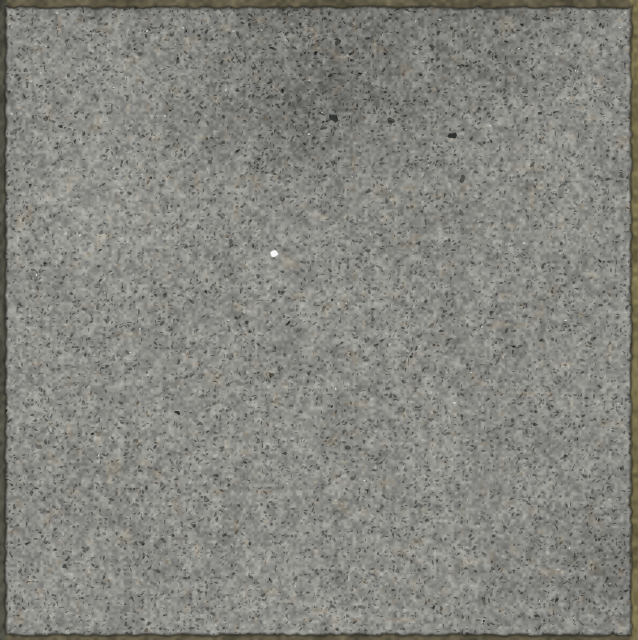
Give the GLSL for this texture, as a Shadertoy shader.

```glsl
// A square slab of fine grey granite with dark flecks, soft stains and earthy joints.

vec3 hash3(vec2 cell, float seed) {
    vec3 v = fract(vec3(cell.xyx + seed) * vec3(0.1031, 0.1030, 0.0973));
    v += dot(v, v.yxz + 33.33);
    return fract((v.xxy + v.yzz) * v.zyx);
}

float noise(vec2 p) {
    vec2 i = floor(p), f = fract(p);
    f = f * f * (3.0 - 2.0 * f);
    return mix(mix(hash3(i, 3.7).x, hash3(i + vec2(1, 0), 3.7).x, f.x),
               mix(hash3(i + vec2(0, 1), 3.7).x, hash3(i + vec2(1, 1), 3.7).x, f.x), f.y);
}

// Scattered tilted ellipses, one per cell at most; returns coverage times strength.
float flecks(vec2 p, float cells, float share, float radius, float seed) {
    vec2 g = p * cells, home = floor(g);
    float soft = 0.8 * cells / iResolution.y, cover = 0.0;
    for (int y = -1; y <= 1; y++) {
        for (int x = -1; x <= 1; x++) {
            vec2 cell = home + vec2(x, y);
            vec3 place = hash3(cell, seed), form = hash3(cell, seed + 41.3);
            if (place.z > share) continue;
            vec2 d = g - cell - 0.2 - 0.6 * place.xy;
            float angle = 0.5 + 2.6 * (form.x - 0.5);
            float c = cos(angle), s = sin(angle);
            d = vec2(c * d.x + s * d.y, c * d.y - s * d.x);
            float size = radius * mix(0.6, 1.25, form.y);
            float dist = length(d * vec2(1.0, 1.7)) - size;
            cover = max(cover, smoothstep(soft, -soft, dist) * mix(0.4, 1.0, form.z));
        }
    }
    return cover;
}

// Soft elliptical patch
float blot(vec2 p, vec2 center, vec2 extent) {
    vec2 d = (p - center) / extent;
    return exp(-dot(d, d));
}

void mainImage(out vec4 fragColor, in vec2 fragCoord) {
    vec2 p = fragCoord / iResolution.y;
    float width = iResolution.x / iResolution.y;
    float pixel = 1.0 / iResolution.y;

    // Mineral grain from coarse clouds to fine crystals
    float cloud = noise(p * 9.0 + 4.0), cluster = noise(p * 38.0 + 9.0);
    float shade = 0.548 + 0.035 * (cloud - 0.5) + 0.045 * (cluster - 0.5);
    shade += 0.10 * (noise(p * 105.0) - 0.5);
    shade += 0.15 * (noise(p * 215.0 + 20.0) - 0.5);

    // Damp stains and a paler area
    vec2 drift = p + 0.08 * (vec2(cloud, noise(p * 8.0 + 31.0)) - 0.5);
    float stain = blot(drift, vec2(0.56, 0.93), vec2(0.25, 0.15))
                + 0.6 * blot(drift, vec2(0.46, 0.80), vec2(0.16, 0.10))
                + 0.8 * blot(drift, vec2(0.94, 0.09), vec2(0.13, 0.12))
                + 0.4 * blot(drift, vec2(0.47, 0.41), vec2(0.06, 0.05))
                + 0.6 * smoothstep(0.94, 1.0, p.y);
    float pale = blot(drift, vec2(0.16, 0.72), vec2(0.18, 0.20));
    shade += 0.022 * pale - 0.075 * min(stain, 1.2);

    // Dark mica, then light crystals
    vec2 warped = p + 0.004 * (vec2(noise(p * 170.0 + 50.0), noise(p * 170.0 + 80.0)) - 0.5);
    shade -= 0.21 * flecks(warped, 150.0, 0.22 + 0.3 * cluster, 0.36, 11.7);
    shade -= 0.20 * flecks(warped, 88.0, 0.16, 0.31, 57.2);
    shade += 0.07 * flecks(warped, 120.0, 0.30, 0.36, 83.9);
    vec3 color = shade * vec3(1.0, 1.003, 0.968);
    color += vec3(0.03, 0.012, -0.01) * smoothstep(0.76, 0.95, noise(p * 65.0 + 70.0));

    // Rare black specks and bright glints
    color = mix(color, vec3(0.17, 0.18, 0.17), flecks(warped, 12.0, 0.07, 0.08, 129.4));
    float glint = flecks(p, 75.0, 0.015 + 0.045 * pale + 0.02 * min(stain, 1.0), 0.13, 201.6);
    color = mix(color, vec3(0.88, 0.89, 0.88), 0.85 * glint);
    float chip = length((warped - vec2(0.429, 0.604)) * vec2(1.0, 1.2)) - 0.006;
    color = mix(color, vec3(0.97), smoothstep(pixel, -pixel, chip));

    // Joints: dark on the left, ochre on the right, brown above and below
    float left = p.x - 0.009, right = width - 0.011 - p.x;
    float inside = min(min(left, right), min(p.y - 0.008, 0.988 - p.y));
    inside += 0.004 * (noise(p * 95.0 + 15.0) - 0.5);
    vec3 earth = vec3(0.36, 0.34, 0.27);
    earth = mix(earth, vec3(0.30, 0.30, 0.26), smoothstep(0.004, -0.002, left));
    earth = mix(earth, vec3(0.44, 0.41, 0.29), smoothstep(0.004, -0.002, right));
    earth *= 0.72 + 0.35 * noise(p * 140.0 + 6.0) + 0.25 * noise(p * 30.0 + 12.0);
    color = mix(earth, color, smoothstep(-pixel, pixel, inside));
    color *= 1.0 - 0.38 * exp(-pow(inside / 0.0025, 2.0));

    fragColor = vec4(clamp(color, 0.0, 1.0), 1.0);
}
```
